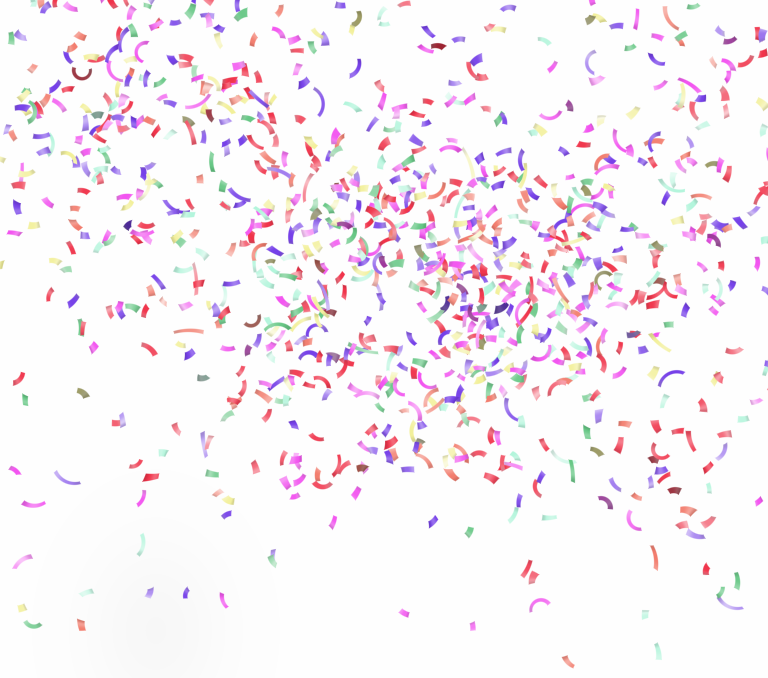
A Shadertoy shader for this pattern:

```glsl
// Paper confetti tossed over a white ground: short chips, curls and ribbons.
// Several jittered grids each place at most one bent strip per cell; a density
// field made of soft blobs and noise gathers them in the middle and top left.

#define LAYERS 5
#define CELL 0.04          // grid cell, in canvas heights
#define AMOUNT 1.0         // overall number of pieces
#define CLUMPING 0.75      // strength of small clusters
#define SHORTEST 0.0058    // half length of a chip
#define LONGEST 0.0240     // half length of a ribbon
#define WIDEST 0.0056      // half width of a chip
#define NARROWEST 0.0024   // half width of a curl
#define FADE 0.50          // how far pale pieces wash out
#define SOFTNESS 0.8       // edge blur in pixels

const vec3 PAPER   = vec3(0.995);
const vec3 RED     = vec3(0.94, 0.20, 0.29);
const vec3 ORANGE  = vec3(0.95, 0.49, 0.43);
const vec3 MAGENTA = vec3(0.95, 0.33, 0.94);
const vec3 VIOLET  = vec3(0.46, 0.25, 0.91);
const vec3 GREEN   = vec3(0.40, 0.78, 0.52);
const vec3 YELLOW  = vec3(0.95, 0.94, 0.60);
const vec3 MINT    = vec3(0.70, 0.96, 0.86);
const vec3 PALETTE[10] = vec3[10](RED, MAGENTA, VIOLET, GREEN, YELLOW,
                                  RED, MAGENTA, VIOLET, ORANGE, MINT);

float hash(vec2 p) {
    return fract(sin(dot(p, vec2(127.1, 311.7))) * 43758.55);
}

vec4 hash4(vec2 p) {
    return vec4(hash(p), hash(p + 17.3), hash(p + 41.9), hash(p + 73.1));
}

float valueNoise(vec2 p) {
    vec2 i = floor(p), f = fract(p);
    f = f * f * (3.0 - 2.0 * f);
    return mix(mix(hash(i), hash(i + vec2(1, 0)), f.x),
               mix(hash(i + vec2(0, 1)), hash(i + vec2(1, 1)), f.x), f.y);
}

float blob(vec2 p, vec2 centre, vec2 size) {
    p = (p - centre) / size;
    return exp(-dot(p, p));
}

// Chance that a cell holds a piece
float density(vec2 p) {
    float d = mix(0.03, 0.10, smoothstep(0.1, 0.6, p.y));
    d += 0.42 * blob(p, vec2(0.70, 0.57), vec2(0.44, 0.28));
    d += 0.40 * blob(p, vec2(0.64, 0.66), vec2(0.20, 0.14));
    d += 0.40 * blob(p, vec2(0.13, 0.90), vec2(0.20, 0.15));
    return AMOUNT * d * (1.0 + CLUMPING * (2.0 * valueNoise(p * 15.0) - 1.0));
}

// Coordinates along and across a strip bent to the given curvature
vec2 unbend(vec2 q, float curvature) {
    float radius = 1.0 / curvature;
    vec2 fromCentre = vec2(q.x, radius - q.y);
    return vec2(atan(fromCentre.x, fromCentre.y) * radius,
                radius - length(fromCentre));
}

float boxDistance(vec2 p, vec2 halfSize) {
    vec2 d = abs(p) - halfSize;
    return length(max(d, 0.0)) + min(max(d.x, d.y), 0.0);
}

// Colour in rgb and coverage in a of one piece; q is relative to its middle
vec4 confetti(vec2 q, vec2 seed, float blur) {
    vec4 shape = hash4(seed + 5.7);
    vec4 look = hash4(seed + 29.3);
    float angle = 6.2832 * shape.x;
    q = mat2(cos(angle), sin(angle), -sin(angle), cos(angle)) * q;

    // Most pieces are stubby; the few long ones are thin and curl more
    float stretch = pow(shape.y, 5.0);
    float halfLength = mix(SHORTEST + 0.005 * shape.z, LONGEST, stretch);
    float halfWidth = mix(WIDEST - 0.0026 * shape.w, NARROWEST, sqrt(stretch));
    float turn = mix(0.1, 0.5, look.x) + 1.5 * stretch * look.x;
    vec2 s = unbend(q, turn / halfLength);
    s.x += 0.9 * (look.y - 0.5) * s.y;

    float along = s.x / halfLength;
    halfWidth *= 1.0 - 0.25 * shape.z * along;
    float d = boxDistance(s, vec2(halfLength, halfWidth));

    // Washed-out sheen, a darker fold and a few pieces in shade
    vec3 colour = PALETTE[int(look.z * 9.999)];
    float sheen = 0.5 + 0.5 * sin(2.4 * along + 6.2832 * look.w);
    float pale = FADE * (look.y * look.y + 0.5 * sheen * sheen);
    colour = mix(colour, PAPER, pale);
    colour *= 1.0 - 0.12 * smoothstep(0.3, 0.9, along * sign(look.w - 0.5));
    colour *= 1.0 - 0.35 * step(0.94, look.x);
    return vec4(colour, smoothstep(blur, -blur, d));
}

void mainImage(out vec4 fragColor, in vec2 fragCoord) {
    vec2 p = fragCoord / iResolution.y;
    float blur = SOFTNESS / iResolution.y;

    // White ground with a faint grey haze near the lower left
    vec3 colour = PAPER - 0.025 * blob(p, vec2(0.23, 0.07), vec2(0.10, 0.13));

    for (int layer = 0; layer < LAYERS; layer++) {
        vec2 shift = float(layer) * vec2(0.37, 0.61);
        vec2 home = floor(p / CELL + shift);
        for (int y = -1; y <= 1; y++)
        for (int x = -1; x <= 1; x++) {
            vec2 cell = home + vec2(x, y);
            vec2 seed = cell + float(layer) * 57.0;
            vec4 place = hash4(seed);
            vec2 middle = (cell + place.xy - shift) * CELL;
            if (place.z > density(middle)) continue;
            vec4 piece = confetti(p - middle, seed, blur);
            colour = mix(colour, piece.rgb, piece.a);
        }
    }
    fragColor = vec4(colour, 1.0);
}
```
